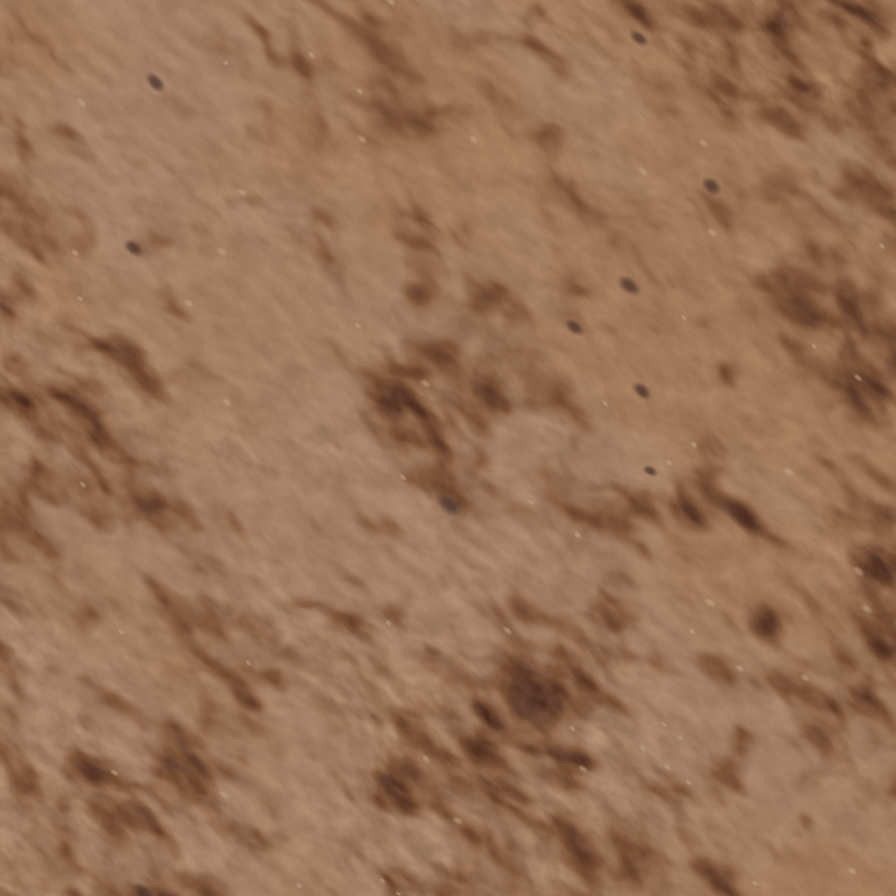
This texture is drawn by a Shadertoy shader. Its source:

```glsl
#define GRAIN_ANGLE -0.68
#define BLOTCH_SCALE vec2(15.0, 27.0)
#define MOTTLE_SCALE vec2(34.0, 60.0)
#define GRIT_SCALE vec2(44.0, 84.0)
#define WARP 0.036
#define STAIN_START 0.36
#define STAIN_FULL 1.05
#define GRIT_CONTRAST 0.15
#define PINK_CLAY vec3(0.640, 0.500, 0.400)
#define OCHRE_CLAY vec3(0.632, 0.475, 0.345)
#define RUST_STAIN vec3(0.500, 0.340, 0.232)
#define DARK_SOIL vec3(0.320, 0.195, 0.145)

float hash(vec2 p) {
    return fract(sin(dot(p, vec2(127.1, 311.7))) * 43758.5453);
}

float noise(vec2 p) {
    vec2 cell = floor(p);
    vec2 f = fract(p);
    f = f * f * (3.0 - 2.0 * f);
    float low = mix(hash(cell), hash(cell + vec2(1.0, 0.0)), f.x);
    float high = mix(hash(cell + vec2(0.0, 1.0)), hash(cell + 1.0), f.x);
    return mix(low, high, f.y);
}

float fbm(vec2 p) {
    float sum = 0.0;
    float weight = 0.5;
    for (int i = 0; i < 3; i++) {
        sum += weight * noise(p);
        p = mat2(0.96, 0.28, -0.28, 0.96) * p * 2.03 + 17.3;
        weight *= 0.5;
    }
    return sum / 0.875;
}

// Sparse soft ellipses lying along the grain, one candidate per cell
float specks(vec2 p, float scale, float density, float seed) {
    p *= scale;
    vec2 cell = floor(p) + seed;
    vec2 center = 0.3 + 0.4 * vec2(hash(cell), hash(cell + 5.7));
    vec2 offset = (fract(p) - center) * vec2(1.0, 1.7);
    float radius = mix(0.14, 0.28, hash(cell + 9.1));
    float present = step(hash(cell + 3.3), density);
    return present * (1.0 - smoothstep(radius * 0.2, radius, length(offset)));
}

void mainImage(out vec4 fragColor, in vec2 fragCoord) {
    vec2 uv = fragCoord / iResolution.y;

    // Coordinates along and across the sloping grain, bent by noise
    float c = cos(GRAIN_ANGLE);
    float s = sin(GRAIN_ANGLE);
    vec2 grain = vec2(c * uv.x + s * uv.y, c * uv.y - s * uv.x) + 3.0;
    vec2 bend = vec2(fbm(uv * 11.0 + 4.0), fbm(uv * 11.0 + 31.0)) - 0.5;
    vec2 bent = grain + WARP * bend;
    vec2 gritty = grain + 0.4 * WARP * bend;

    // Clay ground, pinker to the lower left and yellower to the upper right
    float warmth = 0.4 + 0.45 * (uv.x + uv.y - 1.0);
    warmth += 1.6 * (fbm(bent * vec2(5.0, 9.0) + 50.0) - 0.5);
    vec3 color = mix(PINK_CLAY, OCHRE_CLAY, smoothstep(0.0, 0.9, warmth));

    // Clustered, broken stains, from rust at the rim to dark soil inside
    float cluster = fbm(grain * vec2(3.6, 5.4) + 8.0) - 0.5;
    float mottle = noise(gritty * MOTTLE_SCALE + 70.0) - 0.5;
    float amount = fbm(bent * BLOTCH_SCALE) + 0.62 * cluster;
    amount += 0.30 * mottle + 0.08 * (uv.x - 0.5);
    float stain = smoothstep(STAIN_START, STAIN_FULL, amount);
    color = mix(color, RUST_STAIN, min(stain * 2.0, 1.0));
    color = mix(color, DARK_SOIL, smoothstep(0.42, 1.1, stain));

    // Soft streaky grit, stronger on rough patches
    float grit = fbm(gritty * GRIT_SCALE + 20.0) - 0.5;
    float roughness = 0.75 + 0.6 * smoothstep(-0.1, 0.15, cluster);
    color += GRIT_CONTRAST * roughness * grit * vec3(1.0, 0.95, 0.85);

    // Scattered dark crumbs and pale flecks
    float crumb = specks(gritty, 13.0, 0.06, 11.0);
    float fleck = specks(gritty, 30.0, 0.07, 40.0);
    color = mix(color, vec3(0.30, 0.20, 0.17), 0.75 * crumb);
    color = mix(color, vec3(0.76, 0.65, 0.54), 0.55 * fleck);

    fragColor = vec4(color, 1.0);
}
```
